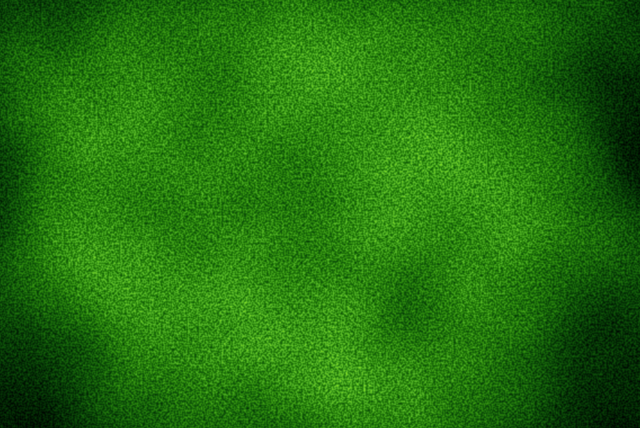
This texture is drawn by a WebGL 1 fragment shader. Its source:

```glsl
precision highp float;
// Green felt-like backdrop: broad soft glows and shaded corners under fine grain.
// A single tone is summed from soft bands, a vignette and gradient noise,
// then turned into a green that warms as it brightens.

uniform vec2 u_resolution;

#define BASE_TONE 0.485
#define GLOW 0.11
#define SHADE 0.23
#define SIDE_VIGNETTE 0.13
#define END_VIGNETTE 0.08
#define MOTTLE 0.09
#define GRAIN 0.25
#define GRAIN_SCALE 190.0

// Pseudo-random unit gradient for a lattice point
vec2 gradientAt(vec2 cell) {
  vec3 h = fract(cell.xyx * vec3(0.1031, 0.1030, 0.0973));
  h += dot(h, h.yzx + 33.33);
  float angle = 6.28318 * fract((h.x + h.y) * h.z);
  return vec2(cos(angle), sin(angle));
}

float gradientNoise(vec2 p) {
  vec2 cell = floor(p);
  vec2 f = p - cell;
  vec2 u = f * f * f * (f * (f * 6.0 - 15.0) + 10.0);
  vec2 e = vec2(1.0, 0.0);
  float a = dot(gradientAt(cell), f);
  float b = dot(gradientAt(cell + e.xy), f - e.xy);
  float c = dot(gradientAt(cell + e.yx), f - e.yx);
  float d = dot(gradientAt(cell + e.xx), f - e.xx);
  return mix(mix(a, b, u.x), mix(c, d, u.x), u.y);
}

// Two or more octaves, each turned so that the lattices do not line up
float fractalNoise(vec2 p) {
  float sum = 0.0;
  float weight = 1.0;
  for (int i = 0; i < 3; i++) {
    sum += weight * gradientNoise(p);
    p = mat2(1.6, 1.2, -1.2, 1.6) * p + 17.3;
    weight *= 0.5;
  }
  return sum;
}

float softSpot(vec2 p, vec2 center, float radius) {
  vec2 d = (p - center) / radius;
  return exp(-dot(d, d));
}

// Soft spot stretched along the segment from a to b
float softBand(vec2 p, vec2 a, vec2 b, float radius) {
  vec2 ab = b - a;
  float t = clamp(dot(p - a, ab) / dot(ab, ab), 0.0, 1.0);
  return softSpot(p, a + t * ab, radius);
}

// Broad light and dark areas, p in units of the canvas height
float cloudTone(vec2 p, vec2 uv) {
  vec2 warp = vec2(fractalNoise(p * 3.0 + 5.0), fractalNoise(p * 3.0 + 41.0));
  vec2 q = p + 0.06 * warp;

  float glow = softBand(q, vec2(0.22, 0.35), vec2(0.75, 0.23), 0.17);
  glow += softBand(q, vec2(0.78, 0.82), vec2(1.18, 0.46), 0.19);
  glow += 0.8 * softSpot(q, vec2(0.22, 0.74), 0.18);
  glow += softSpot(q, vec2(0.92, 0.0), 0.15);

  float shade = softSpot(q, vec2(0.07, 0.07), 0.22);
  shade += 1.1 * softSpot(q, vec2(1.38, 0.10), 0.22);
  shade += softBand(q, vec2(1.40, 0.82), vec2(1.52, 0.66), 0.17);
  shade += 0.55 * softSpot(q, vec2(0.0, 0.57), 0.16);
  shade += 0.45 * softSpot(q, vec2(0.15, 0.98), 0.14);
  shade += 0.35 * softSpot(q, vec2(0.98, 0.27), 0.11);
  shade += 0.20 * softSpot(q, vec2(0.66, 0.66), 0.20);

  vec2 edge = pow(abs(uv * 2.0 - 1.0), vec2(6.0));
  float vignette = SIDE_VIGNETTE * edge.x + END_VIGNETTE * edge.y;
  return BASE_TONE + GLOW * glow - SHADE * shade - vignette
    + MOTTLE * fractalNoise(p * 4.0 + 9.0);
}

// Fine clumped grain, centered on zero
float grainNoise(vec2 p) {
  vec2 turned = mat2(0.8, 0.6, -0.6, 0.8) * p;
  return gradientNoise(p * GRAIN_SCALE + 3.7)
    + 0.6 * gradientNoise(turned * GRAIN_SCALE * 0.55 + 61.0);
}

// Deep green at low tones, yellow-green at high ones
vec3 greenRamp(float tone) {
  float red = 0.72 * pow(tone, 2.2);
  float blue = 0.1 * tone + 0.06 * smoothstep(0.5, 0.68, tone);
  return vec3(red, tone, blue);
}

void main() {
  vec2 uv = gl_FragCoord.xy / u_resolution;
  vec2 p = gl_FragCoord.xy / u_resolution.y;

  float tone = cloudTone(p, uv);
  tone += GRAIN * (0.45 + 1.1 * max(tone, 0.0)) * grainNoise(p);

  gl_FragColor = vec4(greenRamp(clamp(tone, 0.03, 0.95)), 1.0);
}
```
